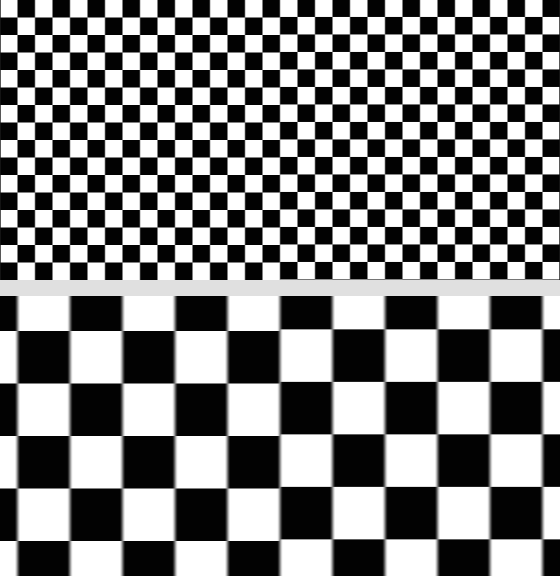
Top, the full canvas; bottom, a detail of the centre.
A WebGL 1 fragment shader for this pattern:

```glsl
precision highp float;
// Black and white checkerboard, 32 by 16 square cells, built as the product
// of two signed square waves. The right half sits a hair higher than the
// left, upright edges are slightly soft, and thin lines close the two sides.

#define COLUMNS 32.0
#define ROWS 16.0
#define RIGHT_LIFT 0.031      // upward slip of the right half, in cells
#define UPRIGHT_SOFTNESS 0.06 // half width of the upright edges, in cells
#define SIDE_LINE 0.034       // width of the dark side lines, in cells
#define BLACK vec3(0.006)
#define WHITE vec3(1.0)

uniform vec2 u_resolution;

// Signed distance to the nearest cell edge: positive in even cells.
float edgeDistance(float cell) {
  return 0.5 - abs(mod(cell + 0.5, 2.0) - 1.0);
}

// Box coverage of a half plane over one pixel.
float coverage(float dist, float pixel) {
  return clamp(dist / pixel + 0.5, 0.0, 1.0);
}

void main() {
  vec2 uv = gl_FragCoord.xy / u_resolution;
  vec2 grid = vec2(COLUMNS, ROWS);
  vec2 pixel = grid / u_resolution;
  vec2 cell = uv * grid;

  // Slip between the two halves
  cell.y -= RIGHT_LIFT * step(0.5, uv.x);

  // Even columns and rows, each as a smooth 0..1 mask
  float soft = max(UPRIGHT_SOFTNESS, 0.5 * pixel.x);
  float evenColumn = smoothstep(-soft, soft, edgeDistance(cell.x));
  float evenRow = coverage(edgeDistance(cell.y), pixel.y);

  // Cells are dark where column and row parity agree
  float light = 0.5 - 0.5 * (2.0 * evenColumn - 1.0) * (2.0 * evenRow - 1.0);

  // Thin lines along the left and right sides
  float sideDistance = min(cell.x, COLUMNS - cell.x);
  light *= coverage(sideDistance - SIDE_LINE, pixel.x);

  gl_FragColor = vec4(mix(BLACK, WHITE, light), 1.0);
}
```
